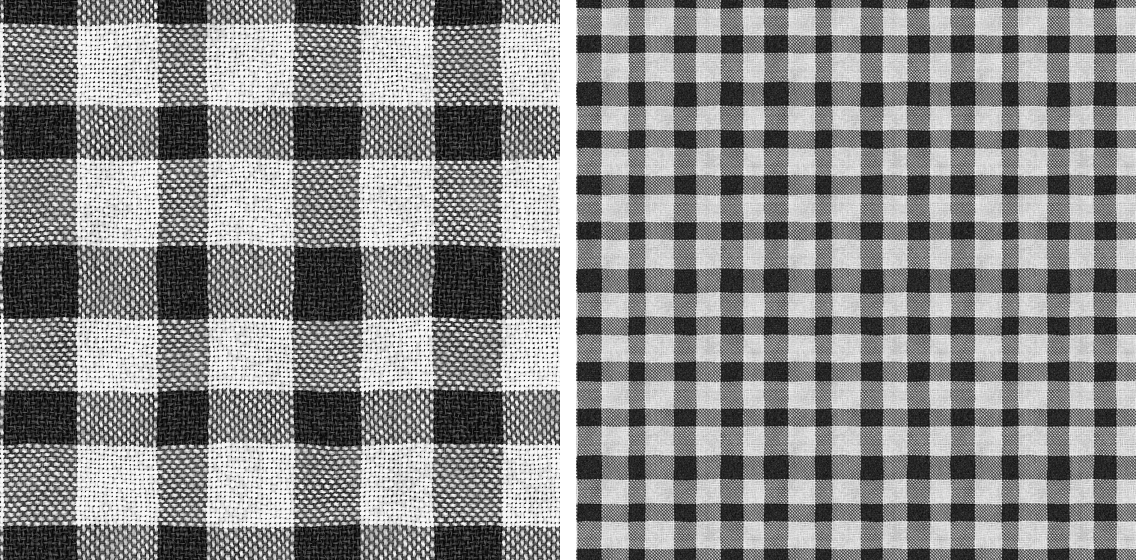
Left, the tile; right, the same tile 3 across and 3 down.
This texture is drawn by a Shadertoy shader. Its source:

```glsl
// Black and white gingham in an open plain weave: four dark stripes of uneven
// width each way, built from single threads that pass over and under by turns.
// Wrapping gradient noise bends the threads and adds fibre, slubs and fuzz.

const float PI = 3.14159265;
const vec2 THREADS = vec2(124.0, 116.0);   // across, up; even, so the weave wraps
const float HOLE_TONE = 0.06;
const float LIGHT_TONE = 0.99;
const float DARK_TONE = 0.15;
const float HAZE_TONE = 0.60;

// Start and width of the dark stripes, as parts of the canvas
const vec4 WARP_START = vec4(0.010, 0.286, 0.523, 0.773);
const vec4 WARP_WIDTH = vec4(0.124, 0.086, 0.123, 0.124);
const vec4 WEFT_START = vec4(-0.046, 0.210, 0.434, 0.719);
const vec4 WEFT_WIDTH = vec4(0.110, 0.090, 0.128, 0.090);

float hash(vec2 p) {
    vec3 q = fract(p.xyx * vec3(0.1031, 0.1030, 0.0973));
    q += dot(q, q.yzx + 33.33);
    return fract((q.x + q.y) * q.z);
}

float cornerSlope(vec2 corner, vec2 offset, vec2 period) {
    float angle = 2.0 * PI * hash(mod(corner, period));
    return dot(vec2(cos(angle), sin(angle)), offset);
}

// Gradient noise, about -0.7 to 0.7, that wraps after a whole period
float noise(vec2 p, vec2 period) {
    vec2 i = floor(p), f = p - i;
    vec2 w = f * f * f * (f * (f * 6.0 - 15.0) + 10.0);
    vec2 e = vec2(1.0, 0.0);
    float low = mix(cornerSlope(i, f, period),
                    cornerSlope(i + e.xy, f - e.xy, period), w.x);
    float high = mix(cornerSlope(i + e.yx, f - e.yx, period),
                     cornerSlope(i + e.xx, f - e.xx, period), w.x);
    return mix(low, high, w.y);
}

// 1 where a thread lies in a dark stripe
float stripe(float x, vec4 start, vec4 width) {
    return min(dot(step(fract(x - start), width), vec4(1.0)), 1.0);
}

// Tone and coverage of a thread; across and along run from -0.5 to 0.5,
// mixed is 1 where light and dark yarn cross
vec2 thread(float across, float along, float side, float dark, float mixed,
            float fibre, float swell, float blur) {
    float crest = side * cos(PI * along);
    float twist = mix(0.03, 0.06, mixed) * sin(2.0 * PI * along);
    float halfWidth = mix(0.35, 0.35 - 0.07 * mixed, dark) + 0.03 * crest + swell;
    float d = abs(across + twist);
    float r = d / halfWidth;
    float fade = mix(0.95 + 0.05 * crest, 0.74 + 0.24 * crest, mixed);
    float light = LIGHT_TONE * fade * (1.0 - 0.15 * r * r)
                + mix(0.12, 0.30, mixed) * fibre;
    float black = DARK_TONE + 0.04 * mixed + 0.09 * crest - 0.12 * r * r
                + 0.34 * fibre;
    float cover = 1.0 - smoothstep(halfWidth - blur, halfWidth + blur, d);
    return vec2(mix(light, black, dark), cover);
}

// Fine loose hairs along the zero lines of a noise field
float fuzz(vec2 uv, float scale) {
    float line = abs(noise(uv * scale, vec2(scale)));
    float patches = noise(uv * 37.0 + 5.0, vec2(37.0));
    return (1.0 - smoothstep(0.0, 0.07, line)) * smoothstep(0.05, 0.4, patches);
}

void mainImage(out vec4 fragColor, in vec2 fragCoord) {
    vec2 uv = fragCoord / iResolution.xy;
    float blur = clamp(0.6 * THREADS.x / iResolution.y, 0.08, 0.15);

    // Bend the grid: slow drift of the cloth, then small kinks
    vec2 bend = 0.75 * vec2(noise(uv * 7.0, vec2(7.0)),
                            noise(uv * 6.0 + 3.0, vec2(6.0)));
    bend += 0.36 * vec2(noise(uv * vec2(52.0, 26.0), vec2(52.0, 26.0)),
                        noise(uv * vec2(26.0, 52.0), vec2(26.0, 52.0)));
    vec2 grid = uv * THREADS + bend;
    vec2 cell = floor(grid), f = grid - cell - 0.5;
    float side = 1.0 - 2.0 * mod(cell.x + cell.y, 2.0);   // 1: warp on top

    // Dark or light yarn is chosen for whole threads
    vec2 center = (cell + 0.5) / THREADS;
    float warpDark = stripe(center.x, WARP_START, WARP_WIDTH);
    float weftDark = stripe(center.y, WEFT_START, WEFT_WIDTH);
    float mixed = abs(warpDark - weftDark);

    // Streaky fibres, and thickness that changes by thread and by area
    float warpFibre = noise(grid * vec2(3.0, 1.0), THREADS * vec2(3.0, 1.0));
    float weftFibre = noise(grid * vec2(1.0, 3.0) + 0.5, THREADS * vec2(1.0, 3.0));
    vec2 id = mod(cell, THREADS);
    float open = 0.04 * noise(uv * 11.0, vec2(11.0));
    float warpSwell = open + 0.06 * (hash(vec2(id.x, 7.0)) - 0.5);
    float weftSwell = open + 0.06 * (hash(vec2(3.0, id.y)) - 0.5);

    vec2 warp = thread(f.x, f.y, side, warpDark, mixed, warpFibre, warpSwell, blur);
    vec2 weft = thread(f.y, f.x, -side, weftDark, mixed, weftFibre, weftSwell, blur);

    // Lay the lower thread over the gap, then the upper one
    vec2 lower = side > 0.0 ? weft : warp;
    vec2 upper = side > 0.0 ? warp : weft;
    float tone = mix(HOLE_TONE, lower.x, lower.y);
    tone = mix(tone, upper.x, upper.y);

    // Loose fibres grey the mixed checks; uneven dye, soft patches and fuzz
    float haze = 0.22 + 0.25 * noise(uv * 13.0, vec2(13.0));
    tone = mix(tone, HAZE_TONE, mixed * haze);
    tone *= 1.0 + 0.12 * (hash(id) - 0.5) + 0.08 * noise(uv * 9.0, vec2(9.0));
    tone += 0.16 * fuzz(uv, 61.0) * (1.0 - tone);
    fragColor = vec4(vec3(clamp(tone, 0.03, 0.97)), 1.0);
}
```
